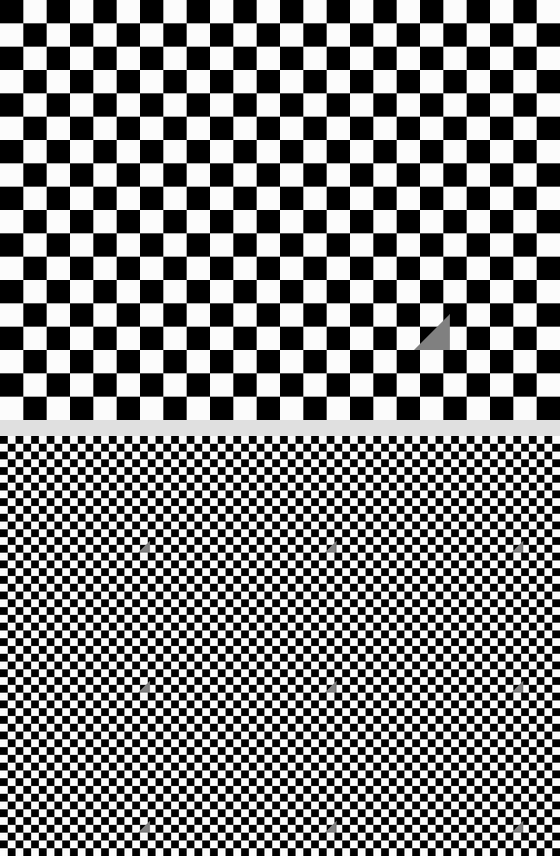
Top, the tile; bottom, the same tile 3 across and 3 down.
Reproduce this pattern procedurally as a WebGL 2 fragment shader.

```glsl
#version 300 es
precision highp float;
// Draws a black and white checkerboard with one small grey corner triangle.

uniform vec2 u_resolution;
out vec4 fragColor;

const vec2 CELLS = vec2(24.0, 18.0);            // even counts, so the board tiles
const vec3 BLACK = vec3(0.0);
const vec3 WHITE = vec3(0.99);
const vec3 GREY = vec3(0.5);
const vec2 WEDGE_CORNER = vec2(19.28, 3.0);     // right-angle corner, in cells
const float WEDGE_LEG = 1.54;

// Smoothed square wave: +1 on even cells, -1 on odd cells.
vec2 squareWave(vec2 p, vec2 pixel) {
  vec2 edgeDistance = 0.5 - abs(mod(p + 0.5, 2.0) - 1.0);
  return clamp(edgeDistance / (0.5 * pixel), -1.0, 1.0);
}

// Coverage of white: 1 where column and row have the same parity.
float checker(vec2 p, vec2 pixel) {
  vec2 wave = squareWave(p, pixel);
  return 0.5 + 0.5 * wave.x * wave.y;
}

// Signed distance to a right triangle with legs running left and up.
float wedgeDistance(vec2 p, vec2 corner, float leg) {
  vec2 q = vec2(corner.x - p.x, p.y - corner.y);
  return max(max(-q.x, -q.y), (q.x + q.y - leg) * inversesqrt(2.0));
}

// Coverage of a shape from its signed distance.
float fill(float distanceToEdge, float pixel) {
  return clamp(0.5 - distanceToEdge / pixel, 0.0, 1.0);
}

void main() {
  vec2 p = gl_FragCoord.xy / u_resolution * CELLS;
  vec2 pixel = CELLS / u_resolution;

  // Board
  vec3 color = mix(BLACK, WHITE, checker(p, pixel));

  // Grey wedge
  float wedge = wedgeDistance(p, WEDGE_CORNER, WEDGE_LEG);
  color = mix(color, GREY, fill(wedge, max(pixel.x, pixel.y)));

  fragColor = vec4(color, 1.0);
}
```
